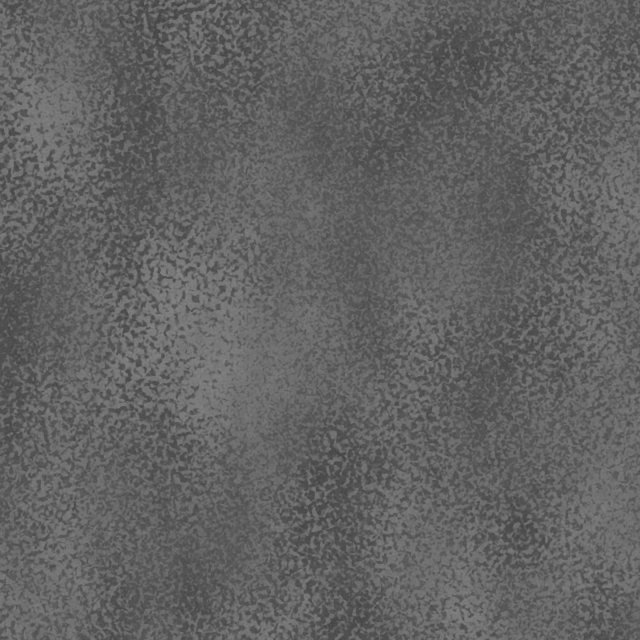
Write a WebGL 1 fragment shader that draws this texture.

```glsl
precision highp float;
// Worn grey suede: small mottled grains made by soft-thresholding gradient noise.
// Slow, vertically stretched clouds shift the tone and the share of light grain,
// while separate patches vary the grain's contrast and fineness.

uniform vec2 u_resolution;

// Random vector in [-1, 1] for a lattice point, without sine
vec2 hashGradient(vec2 cell) {
  vec3 p = fract(cell.xyx * vec3(0.1031, 0.1030, 0.0973));
  p += dot(p, p.yzx + 33.33);
  return fract((p.xx + p.yz) * p.zy) * 2.0 - 1.0;
}

float cornerValue(vec2 cell, vec2 local, vec2 corner) {
  return dot(hashGradient(cell + corner), local - corner);
}

float gradientNoise(vec2 p) {
  vec2 cell = floor(p);
  vec2 f = fract(p);
  vec2 u = f * f * f * (f * (f * 6.0 - 15.0) + 10.0);
  float bottom = mix(cornerValue(cell, f, vec2(0.0)),
                     cornerValue(cell, f, vec2(1.0, 0.0)), u.x);
  float top = mix(cornerValue(cell, f, vec2(0.0, 1.0)),
                  cornerValue(cell, f, vec2(1.0)), u.x);
  return mix(bottom, top, u.y);
}

vec2 rotate(vec2 p, float angle) {
  float c = cos(angle);
  float s = sin(angle);
  return vec2(c * p.x - s * p.y, s * p.x + c * p.y);
}

float fractalNoise(vec2 p) {
  float sum = 0.0;
  float weight = 1.0;
  for (int octave = 0; octave < 4; octave++) {
    sum += weight * gradientNoise(p);
    p = rotate(p, 0.4) * 2.03 + vec2(17.3, 9.1);
    weight *= 0.55;
  }
  return sum;
}

void main() {
  vec2 uv = gl_FragCoord.xy / u_resolution.y;

  // Broad wear: tonal clouds and patches of stronger grain
  float cloud = fractalNoise(uv * vec2(5.0, 2.8) + vec2(3.7, 11.2));
  float patches = fractalNoise(uv * vec2(4.2, 2.6) + vec2(41.5, 27.8));
  float strength = smoothstep(-0.45, 0.5, patches);

  // Grain: warped blobs on turned lattices, finer where the patch is weak
  vec2 warp = vec2(gradientNoise(uv * 70.0 + 7.0),
                   gradientNoise(uv * 70.0 + 63.0));
  vec2 grainUv = uv + warp * 0.004;
  float coarse = gradientNoise(rotate(grainUv, 0.6) * 112.0 + 90.0);
  float fine = gradientNoise(rotate(grainUv, 1.1) * 205.0 + 231.0);
  float grain = coarse * mix(0.7, 1.05, strength)
              + fine * mix(0.7, 0.4, strength);
  float edge = 0.16 + 45.0 / u_resolution.y;
  float light = smoothstep(-edge, edge, grain + 0.3 * cloud);

  // Tone: clouds, soft grain, uneven pigment and surface roughness
  float pigment = gradientNoise(rotate(uv, 0.9) * 48.0 + 19.0);
  float roughness = gradientNoise(rotate(uv, 0.3) * 250.0 + 105.0);
  float grey = 0.384 + 0.048 * cloud
             + mix(0.065, 0.16, strength) * (light - 0.5)
             + 0.035 * pigment + 0.045 * roughness + 0.02 * fine;
  gl_FragColor = vec4(vec3(clamp(grey, 0.25, 0.51)), 1.0);
}
```
